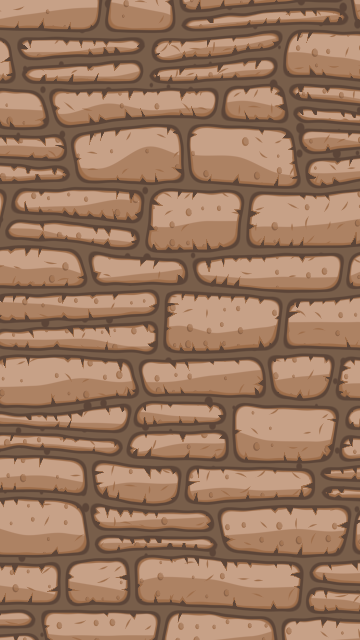
Give the GLSL for this texture, as a Shadertoy shader.

```glsl
#define ROW_HEIGHT 0.148
#define STONE_WIDTH 0.33
#define SPLIT_CHANCE 0.26
#define MORTAR_INSET 0.0072
#define OUTLINE_INSET 0.0150
#define MARK_CELL 0.047

const vec3 LIGHT   = vec3(0.78, 0.63, 0.53);
const vec3 SHADE   = vec3(0.68, 0.51, 0.39);
const vec3 RIM     = vec3(0.62, 0.43, 0.29);
const vec3 CREVICE = vec3(0.53, 0.38, 0.28);
const vec3 MORTAR  = vec3(0.47, 0.37, 0.29);
const vec3 OUTLINE = vec3(0.36, 0.27, 0.22);

float hash(vec2 p) {
    vec3 q = fract(p.xyx * 0.1031);
    q += dot(q, q.yzx + 33.33);
    return fract((q.x + q.y) * q.z);
}

float noise(vec2 p) {
    vec2 i = floor(p), f = fract(p);
    f = f * f * (3.0 - 2.0 * f);
    return mix(mix(hash(i), hash(i + vec2(1, 0)), f.x),
               mix(hash(i + vec2(0, 1)), hash(i + vec2(1, 1)), f.x), f.y);
}

float smoothMin(float a, float b, float k) {
    float h = max(k - abs(a - b), 0.0) / k;
    return min(a, b) - h * h * k * 0.25;
}

// Coverage of the region where d is positive
float cover(float d) {
    float px = 0.8 / iResolution.x;
    return smoothstep(-px, px, d);
}

// Wavy joint below a row
float rowEdge(float row, float x) {
    return ROW_HEIGHT * (row + 0.3 * (hash(vec2(row, 3.0)) - 0.5))
         + 0.045 * (noise(vec2(x * 2.6, row * 7.0)) - 0.5);
}

// Slanted joint to the left of a stone
float sideEdge(float column, float row, float y) {
    vec2 id = vec2(column, row);
    float slant = 0.5 * (hash(id + 41.0) - 0.5);
    return STONE_WIDTH * (column + 0.55 * (hash(id + 17.0) - 0.5))
         + slant * (y - (row + 0.5) * ROW_HEIGHT);
}

// Wedge-shaped nicks along an edge
float chipDepth(float s, float seed) {
    float cell = floor(s / 0.036);
    vec2 id = vec2(cell, seed);
    float center = (cell + 0.35 + 0.3 * hash(id)) * 0.036;
    float width = mix(0.004, 0.010, hash(id + 5.0));
    float depth = mix(0.005, 0.020, hash(id + 9.0)) * step(hash(id + 13.0), 0.45);
    return depth * max(0.0, 1.0 - abs(s - center) / width);
}

// x: pit, y: crescent inside the pit, z: curved crack
vec3 surfaceMarks(vec2 p) {
    vec2 id = floor(p / MARK_CELL);
    vec2 jitter = vec2(hash(id + 2.0), hash(id + 8.0));
    vec2 q = p - (id + 0.3 + 0.4 * jitter) * MARK_CELL;
    float kind = hash(id + 21.0);
    float radius = mix(0.0035, 0.0105, pow(hash(id + 31.0), 1.5));
    float pit = radius - length(q * vec2(1.15, 0.9));
    float crescent = min(pit, length((q - vec2(0.25, 0.2) * radius) * vec2(1.15, 0.9)) - radius * 0.9);
    float angle = 2.6 * (hash(id + 51.0) - 0.35);
    float c = cos(angle), s = sin(angle);
    q = vec2(c * q.x + s * q.y, c * q.y - s * q.x);
    q.y -= 30.0 * (jitter.x - 0.5) * q.x * q.x;
    float reach = q.x / mix(0.009, 0.017, jitter.y);
    float crack = 0.0021 * (1.0 - reach * reach) - abs(q.y);
    vec2 pits = kind < 0.42 ? vec2(pit, crescent) : vec2(-1.0);
    return vec3(pits, kind > 0.62 ? crack : -1.0);
}

void mainImage(out vec4 fragColor, in vec2 fragCoord) {
    vec2 p = fragCoord / iResolution.x + vec2(3.0, 2.0);

    // Row, then stone within the row
    float row = floor(p.y / ROW_HEIGHT);
    if (p.y < rowEdge(row, p.x)) row -= 1.0;
    else if (p.y >= rowEdge(row + 1.0, p.x)) row += 1.0;
    float low = rowEdge(row, p.x), high = rowEdge(row + 1.0, p.x);

    float x = p.x + STONE_WIDTH * hash(vec2(row, 77.0));
    float column = floor(x / STONE_WIDTH);
    if (x < sideEdge(column, row, p.y)) column -= 1.0;
    else if (x >= sideEdge(column + 1.0, row, p.y)) column += 1.0;
    float left = x - sideEdge(column, row, p.y);
    float right = sideEdge(column + 1.0, row, p.y) - x;

    // Some stones are stacked in pairs
    vec2 id = vec2(column, row);
    if (hash(id + 61.0) < SPLIT_CHANCE) {
        float seam = mix(low, high, 0.42 + 0.16 * hash(id + 63.0))
                   + 0.08 * (hash(id + 67.0) - 0.5) * (left - right);
        if (p.y < seam) high = seam;
        else { low = seam; id += 100.0; }
    }

    // Rounded outline with uneven, chipped edges
    float sides = min(left, right), ends = min(p.y - low, high - p.y);
    float d = smoothMin(sides, ends, 0.035);
    d += 0.007 * (noise(p * 19.0 + id) - 0.5);
    bool onSide = sides < ends;
    float side = onSide ? step(left, right) : 2.0 + step(p.y - low, high - p.y);
    float along = (onSide ? p.y : p.x) + d * 0.9 * (hash(id + side) - 0.5);
    float chip = chipDepth(along, dot(id, vec2(7.0, 13.0)) + side);
    float v = (p.y - low) / (high - low);
    float body = d - OUTLINE_INSET - chip;
    float rimWidth = 0.0012 + 0.0045 * noise(p * 27.0 + 9.0) + 0.0028 * smoothstep(0.65, 0.2, v);
    float face = body - rimWidth - 0.3 * chip;

    // Two flat tones divided by a wavy line
    float divide = 0.45 + 0.26 * (noise(vec2(x * 8.0, dot(id, vec2(5.0, 11.0)))) - 0.5)
                 + 0.35 * (hash(id + 71.0) - 0.5) * (left - right) / (left + right);
    float lit = cover((v - divide) * (high - low));
    vec3 marks = surfaceMarks(p + 0.1 * hash(id + 81.0));
    vec3 stone = mix(SHADE, LIGHT, lit);
    stone = mix(stone, mix(mix(SHADE, RIM, 0.6), SHADE, lit), cover(marks.x));
    stone = mix(stone, mix(CREVICE, RIM, lit), cover(marks.y));
    stone = mix(stone, RIM, cover(marks.z));

    // Mortar with loose dark flecks, outline, rim, face
    float fleck = surfaceMarks(p * 0.8 + 5.0).x;
    vec3 color = mix(MORTAR, OUTLINE, cover(fleck));
    color = mix(color, OUTLINE, cover(d - MORTAR_INSET));
    color = mix(color, RIM, cover(body));
    color = mix(color, stone, cover(face));
    fragColor = vec4(color, 1.0);
}
```
